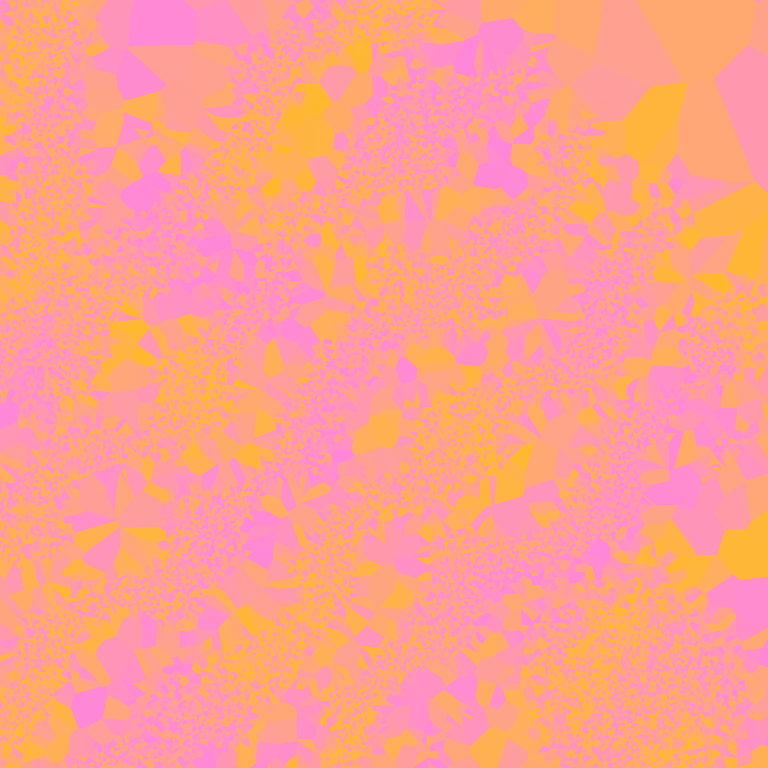
A Shadertoy shader for this background:

```glsl
// Flat pink and amber Voronoi shards, crushed to fine grain along drifting diagonal bands.

const float GRAINS = 240.0;        // fine lattice cells per canvas height
const float SHARDS = 7.0;          // coarse lattice cells per canvas height
const int   MAX_RINGS = 56;        // search limit, in fine cells
const float BAND_PERIOD = 0.225;   // spacing of the bands, measured along x - y
const float BAND_SHIFT = 0.05;
const float BAND_WIDTH = 0.036;
const float GRAIN_FILL = 0.92;     // share of lattice cells filled inside a band
const float STRAY_FILL = 0.004;    // share filled between the bands
const float TONE_DRIFT = 0.36;     // weight of the slow tone field against chance
const float EDGE_PIXELS = 0.7;     // width of the smoothed cell edge
const vec3  PINK = vec3(1.0, 0.50, 0.88);
const vec3  AMBER = vec3(1.0, 0.75, 0.05);

vec3 hash3(vec2 p) {
    vec3 q = fract(p.xyx * vec3(0.1031, 0.1030, 0.0973));
    q += dot(q, q.yxz + 33.33);
    return fract((q.xxy + q.yzz) * q.zyx);
}

// Bell-shaped falloff with a flat crown
float bell(float x) {
    x *= x;
    return exp(-x * (0.6 + 0.4 * x));
}

// Chance that a fine lattice cell holds a point
float density(vec2 p) {
    float across = p.x - p.y, along = p.x + p.y;
    float wobble = 0.035 * sin(along * 8.0 + across * 5.0)
                 + 0.022 * sin(along * 19.0 - across * 13.0 + 1.7)
                 + 0.010 * sin(p.x * 47.0 + 3.0 * sin(p.y * 31.0));
    float q = (across + BAND_SHIFT + wobble) / BAND_PERIOD;
    float offAxis = abs(q - round(q)) * BAND_PERIOD * 0.707;
    float width = BAND_WIDTH * (1.0 + 0.28 * sin(along * 15.0 + across * 21.0 + 0.8)
                                    + 0.22 * sin(along * 33.0 - across * 9.0));
    float reach = smoothstep(-0.66, -0.58, across) * smoothstep(0.58, 0.50, across)
                * smoothstep(1.68, 1.46, along);
    float bands = bell(offAxis / width) * reach;

    // Upright drift on the left and a round one at the lower right
    float column = bell((p.x - 0.06 - wobble * 0.6) / 0.055) * smoothstep(0.42, 0.52, p.y);
    float mound = bell((length(p - vec2(0.83, 0.09)) + wobble) / 0.13);

    float stray = STRAY_FILL * smoothstep(1.75, 1.2, along);
    return max(GRAIN_FILL * max(bands, max(column, mound)), stray);
}

// Slow tone field from layered sines, 0 to 1
float toneField(vec2 p) {
    float a = sin(p.x * 15.0 + 2.2 * sin(p.y * 9.0 + 0.6));
    float b = sin(p.y * 21.0 - p.x * 11.0 + 1.8 * sin(p.x * 17.0 + 2.0));
    return 0.5 + 0.28 * a + 0.22 * b;
}

vec3 cellColour(vec2 site) {
    float chance = hash3(floor(site * 8192.0) + 19.0).x;
    float u = smoothstep(0.0, 1.0, mix(chance, toneField(site), TONE_DRIFT));
    float t = 0.03 + 0.62 * u + 0.2 * u * u * u;
    return vec3(1.0, mix(PINK.g, AMBER.g, pow(t, 0.68)), mix(PINK.b, AMBER.b, t));
}

// Keeps the two sites closest to p; xy is the site, z its distance
void keepNearest(vec2 p, vec2 site, inout vec3 first, inout vec3 second) {
    float d = distance(p, site);
    if (d < first.z) {
        second = first;
        first = vec3(site, d);
    } else if (d < second.z) {
        second = vec3(site, d);
    }
}

// Cell number k on the square ring of radius r
vec2 ringCell(int k, int r) {
    if (r == 0) return vec2(0.0);
    int side = k / (2 * r);
    vec2 c = vec2(float(k - side * 2 * r - r), float(-r));
    if (side == 1) return vec2(-c.y, c.x);
    if (side == 2) return -c;
    if (side == 3) return vec2(c.y, -c.x);
    return c;
}

void mainImage(out vec4 fragColor, in vec2 fragCoord) {
    vec2 p = fragCoord / iResolution.y;
    vec3 first = vec3(0.0, 0.0, 9.0), second = first;

    // Coarse sites bound the search
    vec2 home = floor(p * SHARDS);
    for (int j = -1; j <= 1; j++)
    for (int i = -1; i <= 1; i++) {
        vec2 id = home + vec2(i, j);
        keepNearest(p, (id + hash3(id + 71.0).xy) / SHARDS, first, second);
    }

    // Fine sites, ring by ring until none can be closer
    home = floor(p * GRAINS);
    for (int r = 0; r < MAX_RINGS; r++) {
        if (float(r - 1) > second.z * GRAINS) break;
        int count = max(8 * r, 1);
        for (int k = 0; k < count; k++) {
            vec2 id = home + ringCell(k, r);
            vec3 h = hash3(id + 311.0);
            vec2 site = (id + h.xy) / GRAINS;
            if (h.z < GRAIN_FILL && distance(p, site) < second.z && h.z < density(site))
                keepNearest(p, site, first, second);
        }
    }

    // Blend across the bisector of the two nearest sites
    float gap = max(distance(first.xy, second.xy), 1e-5);
    float edge = (second.z * second.z - first.z * first.z) / (2.0 * gap);
    float cover = clamp(0.5 + edge * iResolution.y / EDGE_PIXELS, 0.0, 1.0);
    fragColor = vec4(mix(cellColour(second.xy), cellColour(first.xy), cover), 1.0);
}
```
